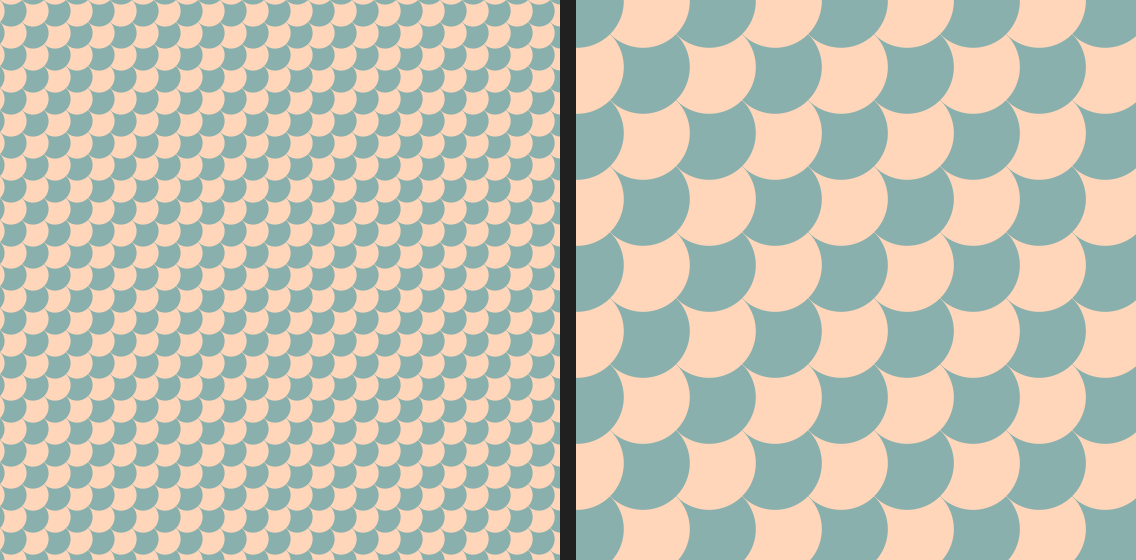
Left, the full canvas; right, a detail of the centre.
Give the GLSL for this pattern, as a Shadertoy shader.

```glsl
#define CELLS 25.45
#define SCALE_RADIUS 0.7071
#define PEACH vec3(1.00, 0.84, 0.73)
#define TEAL vec3(0.54, 0.69, 0.68)

// Signed distance to the scales overlapping a cell from its left and from above.
float overlapDistance(vec2 p) {
    float leftScale = length(p + vec2(1.0, 0.0));
    float upperScale = length(p + vec2(0.0, 1.0));
    return min(leftScale, upperScale) - SCALE_RADIUS;
}

void mainImage(out vec4 fragColor, in vec2 fragCoord) {
    // Square grid counted from the top left corner, y pointing down.
    vec2 grid = vec2(fragCoord.x, iResolution.y - fragCoord.y) * CELLS / iResolution.y;
    vec2 cell = floor(grid);
    vec2 local = fract(grid) - 0.5;
    float pixel = CELLS / iResolution.y;

    // Neighbouring scales always have the opposite checker colour.
    float checker = mod(cell.x + cell.y, 2.0);
    float overlap = clamp(0.5 - overlapDistance(local) / pixel, 0.0, 1.0);
    float tone = mix(checker, 1.0 - checker, overlap);

    fragColor = vec4(mix(TEAL, PEACH, tone), 1.0);
}
```
